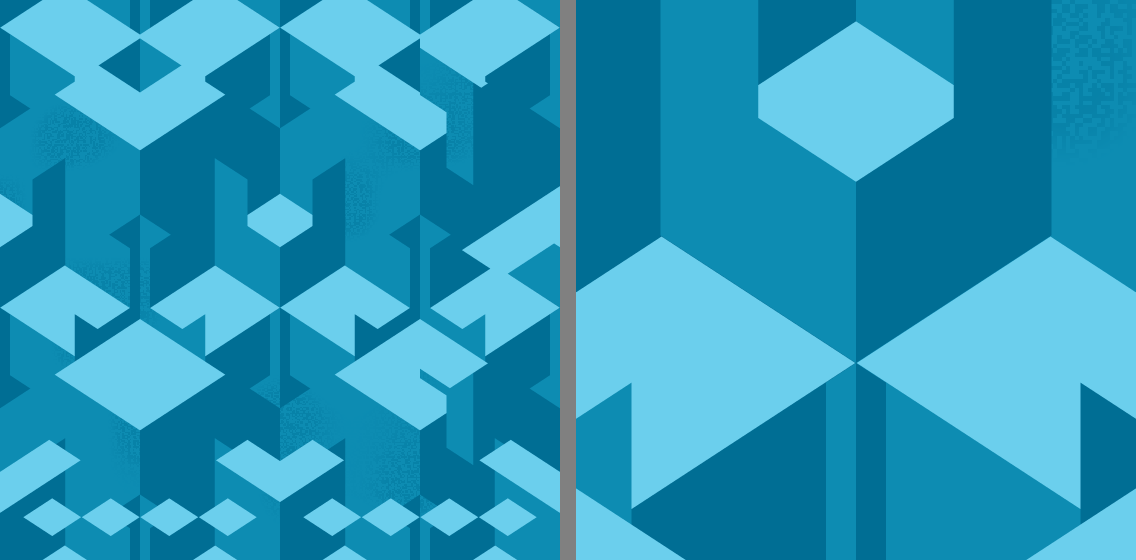
Left: the whole. Right: its middle third, enlarged.
Reproduce this pattern procedurally as a WebGL 2 fragment shader.

```glsl
#version 300 es
precision highp float;
uniform vec2 u_resolution;
out vec4 outColor;

#define REPEATS 2.0
#define CELL vec2(421.0, 445.0)
#define ROW_PHASE 0.463
#define SLOPE 0.69
#define SAMPLES 4
#define GRAIN_CELLS 384.0
#define GRAIN_AMOUNT 0.35
#define DARK vec3(0.0, 0.43, 0.58)
#define MID vec3(0.05, 0.55, 0.70)
#define LIGHT vec3(0.42, 0.81, 0.93)
#define MID_WORN vec3(0.02, 0.49, 0.64)

// Faces: WALL and TURNED exchange their shades on each side of a mirror axis
const int WALL = 0, TURNED = 1, TOP = 2;

float hash(vec2 p) {
    return fract(sin(dot(p, vec2(127.1, 311.7))) * 43758.5453);
}

float wrappedNoise(vec2 uv, float count) {
    vec2 p = uv * count, i = floor(p), f = fract(p);
    f = f * f * (3.0 - 2.0 * f);
    vec2 a = mod(i, count), b = mod(i + 1.0, count);
    return mix(mix(hash(a), hash(vec2(b.x, a.y)), f.x),
               mix(hash(vec2(a.x, b.y)), hash(b), f.x), f.y);
}

int faceAt(vec2 p, bool chevronRow, bool postColumn) {
    float x = abs(p.x), y = p.y;
    float d = 0.5 * CELL.x - x;                          // distance to the outer axis
    float fall = y - SLOPE * x, rise = y + SLOPE * x;    // isometric axes, inner
    float fallD = y - SLOPE * d, riseD = y + SLOPE * d;  // isometric axes, outer
    bool right = p.x > 0.0;
    bool seamSide = right == postColumn;
    int face = WALL;

    // Turned walls: inner arrow and stem, outer stem and arrow, pillar
    if (fall > 102.0 && fall < 268.0 && (rise < 166.0 || x < 15.0)) face = TURNED;
    if (riseD < 410.0 && (fallD > 347.0 || (d < 15.0 && fallD > 250.0))) face = TURNED;
    float pillarTop = (d > 49.0 || chevronRow) ? 80.0 : 154.0;
    if (d < 98.0 && riseD > pillarTop && riseD < 250.0) face = TURNED;

    // Recess beneath the roofs, filled in on chevron rows
    if (x < 98.0 && rise > 261.0 && fall < 268.0) face = chevronRow ? TOP : TURNED;

    // Notched roof and large diamond
    bool notch = x < 98.0 && (fall > 240.0 || rise > 328.0);
    if (fall > 105.0 && rise > 261.0 && rise < 395.0 && !notch) face = TOP;
    if (fall > 268.0 && rise < 445.0) face = TOP;

    if (chevronRow) {
        // Pit, chevron and row of small diamonds
        if (SLOPE * x + abs(y - 310.0) < 43.0 && !(postColumn && right)) face = TURNED;
        float w = d - (seamSide ? 25.0 : 0.0);
        if (y > 15.0 + SLOPE * abs(w - 49.0) && y + SLOPE * w < 114.0) face = TOP;
        if (x < 176.0 && SLOPE * abs(mod(x, 88.0) - 44.0) + abs(y - 138.0) < 30.0) face = TOP;
    } else {
        // Hexagonal cap
        if (d < 49.0 && riseD < 154.0 && fallD > 69.0) face = TOP;
        // Slanting beam in place of one pillar
        if (postColumn && right) {
            if (rise < 202.0 && x > 46.0) face = WALL;
            if (rise > 202.0 && rise < 287.0 && fall < 115.0) face = TOP;
        }
    }

    // Hanging post, continued in the cell below
    if (postColumn && right) {
        float postTop = chevronRow ? 282.0 : 347.0;
        float slotEnd = chevronRow ? 357.0 : 362.0;
        bool inPost = x > 40.0 && x < 80.0;
        if (x < 40.0 && fall > postTop && fall < slotEnd) face = TURNED;
        if (x > 40.0 && x < 135.0 && (fall > postTop || rise > 409.0))
            face = inPost ? TURNED : WALL;
        if (inPost && fall < 0.0) face = TURNED;
    }
    return face;
}

vec3 pattern(vec2 uv, vec3 midColor) {
    vec2 g = vec2(uv.x, 1.0 - uv.y) * REPEATS + vec2(0.0, ROW_PHASE);
    vec2 id = mod(floor(g), 2.0);
    vec2 p = (fract(g) - vec2(0.5, 0.0)) * CELL;
    int face = faceAt(p, id.y < 0.5, id.x > 0.5);
    if (face == TOP) return LIGHT;
    return (face == TURNED) == (p.x > 0.0) ? midColor : DARK;
}

void main() {
    // Patches of fine grain on the mid faces
    vec2 uv = gl_FragCoord.xy / u_resolution;
    float patches = smoothstep(0.6, 0.85, wrappedNoise(uv, 8.0));
    float grain = step(0.5, hash(floor(uv * GRAIN_CELLS)));
    vec3 midColor = mix(MID, MID_WORN, patches * grain * GRAIN_AMOUNT * 2.0);

    // Smooth edges by averaging a grid of samples
    vec3 sum = vec3(0.0);
    for (int j = 0; j < SAMPLES; j++)
        for (int i = 0; i < SAMPLES; i++) {
            vec2 offset = (vec2(i, j) + 0.5) / float(SAMPLES) - 0.5;
            sum += pattern((gl_FragCoord.xy + offset) / u_resolution, midColor);
        }
    outColor = vec4(sum / float(SAMPLES * SAMPLES), 1.0);
}
```
